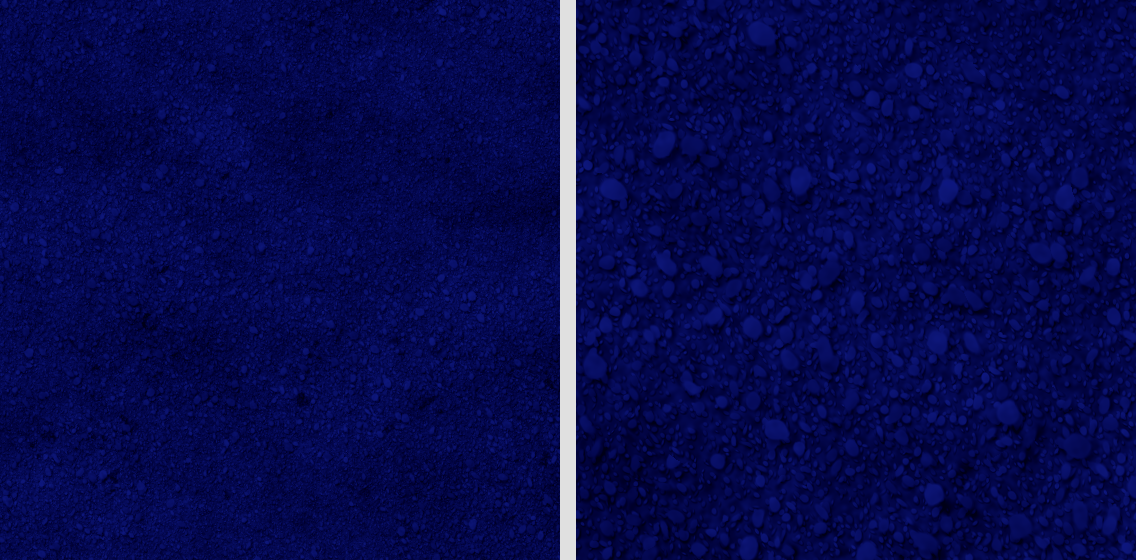
Left, the full canvas; right, a detail of the centre.
Reproduce this texture procedurally as a WebGL 1 fragment shader.

```glsl
precision highp float;
uniform vec2 u_resolution;

#define SOIL_TONE 0.280
#define GRAIN_TONE 0.349
#define GRAIN_VARIETY 0.090
#define GRAIN_RADIUS 0.41
#define FINEST_CELLS 205.0
#define SCALE_STEP 0.60
#define SHADOW_DEPTH 0.07
#define SPECKLE 0.15
#define PATCHINESS 0.105
#define MOTTLE 0.075
#define PIT_DEPTH 0.12
#define CONTRAST 1.28

float hash(vec2 p) {
    return fract(sin(dot(p, vec2(127.1, 311.7))) * 43758.5453);
}

mat2 rotation(float angle) {
    float c = cos(angle), s = sin(angle);
    return mat2(c, -s, s, c);
}

float noise(vec2 p) {
    vec2 i = floor(p), f = fract(p);
    f = f * f * (3.0 - 2.0 * f);
    return mix(mix(hash(i), hash(i + vec2(1.0, 0.0)), f.x),
               mix(hash(i + vec2(0.0, 1.0)), hash(i + 1.0), f.x), f.y);
}

float fbm(vec2 p) {
    float sum = 0.0, amp = 0.53;
    for (int i = 0; i < 4; i++) {
        sum += amp * noise(p);
        p = mat2(1.6, 1.2, -1.2, 1.6) * p + 7.3;
        amp *= 0.5;
    }
    return sum;
}

// Approximate signed distance to an ellipse
float ellipse(vec2 q, vec2 axes) {
    return (length(q / axes) - 1.0) * min(axes.x, axes.y);
}

// Lays one size of grains, with their shadows, over the tone
float addGrains(float tone, vec2 uv, float cells, float density, float seed) {
    mat2 grid = rotation(0.5 + seed);
    vec2 p = grid * uv * cells, cell = floor(p);
    float blur = 0.03 + 0.6 * cells / min(u_resolution.x, u_resolution.y);
    float shadow = 0.0, cover = 0.0, grain = 0.0;
    for (int y = -1; y <= 1; y++) {
        for (int x = -1; x <= 1; x++) {
            vec2 id = cell + vec2(float(x), float(y));
            vec2 key = id + seed;
            float present = step(hash(key + 3.1), density);
            vec2 jitter = vec2(hash(key + 11.7), hash(key + 23.9)) - 0.5;
            vec2 offset = (p - id - 0.5 - 0.8 * jitter) * grid;

            // Mostly upright, leaning a little to the left
            mat2 turn = rotation(0.25 + 2.0 * (hash(key + 37.3) - 0.5));
            float size = GRAIN_RADIUS * mix(0.45, 1.0, hash(key + 41.1));
            vec2 axes = size * vec2(mix(0.42, 0.88, hash(key + 53.7)), 1.0);

            float d = ellipse(turn * offset, axes);
            float fall = ellipse(turn * (offset - vec2(0.08, -0.12)), axes);
            shadow = max(shadow, present * (1.0 - smoothstep(-0.05, 0.16, fall)));

            float here = present * (1.0 - smoothstep(-blur, blur, d));
            float light = dot(offset, vec2(-0.5, 0.85)) / size;
            float shade = GRAIN_TONE + GRAIN_VARIETY * (hash(key + 67.9) - 0.4)
                        + 0.02 * light;
            grain = mix(grain, shade, step(cover, here));
            cover = max(cover, here);
        }
    }
    return mix(tone - SHADOW_DEPTH * shadow, grain, cover);
}

// Maps blue level to the full colour
vec3 deepBlue(float blue) {
    float t = clamp((blue - 0.17) / 0.26, 0.0, 1.15);
    return vec3(0.04 * pow(t, 1.7), 0.07 * pow(t, 1.4), max(blue, 0.09));
}

void main() {
    vec2 uv = gl_FragCoord.xy / min(u_resolution.x, u_resolution.y);
    vec2 tilted = rotation(0.6) * uv;

    // Rough soil between the grains
    float speckle = 0.6 * noise(tilted * 310.0) + 0.4 * noise(tilted * 140.0 + 31.0);
    float tone = SOIL_TONE + SPECKLE * (speckle - 0.5);

    // Grains from fine to coarse, the coarse ones in clusters, outlines uneven
    vec2 wobble = vec2(noise(tilted * 120.0), noise(tilted * 120.0 + 50.0)) - 0.5;
    vec2 ground = uv + 0.0025 * wobble;
    float cluster = smoothstep(0.38, 0.64, fbm(uv * vec2(4.0, 5.5) + 4.7));
    float cells = FINEST_CELLS;
    for (int i = 0; i < 4; i++) {
        float coarse = float(i) / 3.0;
        float density = mix(0.88, 0.34, coarse) * mix(1.0, 0.1 + cluster, coarse);
        tone = addGrains(tone, ground, cells, density, 71.0 * float(i));
        cells *= SCALE_STEP;
    }

    // Fine grit, broad patches, small mottling and a few dark pits
    tone += 0.045 * (noise(rotation(1.1) * uv * 270.0 + 90.0) - 0.5);
    tone += PATCHINESS * (fbm(uv * vec2(5.0, 8.0) + 17.0) - 0.5);
    tone += MOTTLE * (fbm(tilted * 27.0 + 63.0) - 0.5);
    float hollow = noise(tilted * 15.0 + 5.0) + 0.6 * (noise(tilted * 80.0) - 0.5);
    tone -= PIT_DEPTH * smoothstep(0.98, 1.2, hollow);

    tone = mix(0.305, tone + 0.01, CONTRAST);
    gl_FragColor = vec4(deepBlue(tone), 1.0);
}
```
